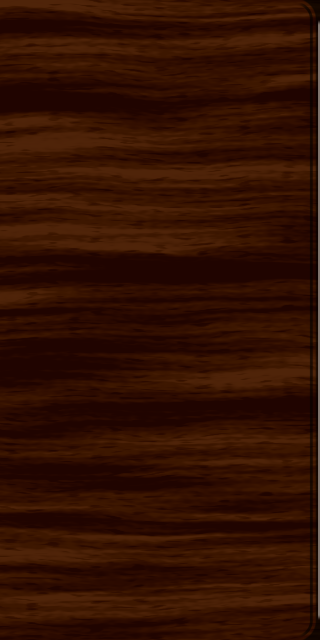
Give the GLSL for this texture, as a WebGL 2 fragment shader.

```glsl
#version 300 es
precision highp float;

uniform vec2 u_resolution;
out vec4 fragColor;

vec2 gradientAt(ivec2 cell, uint seed) {
  uint h = uint(cell.x) * 374761393u + uint(cell.y) * 668265263u + seed * 2246822519u;
  h = (h ^ (h >> 13u)) * 1274126177u;
  h ^= h >> 16u;
  float angle = float(h & 65535u) / 65536.0 * 6.28319;
  return vec2(cos(angle), sin(angle));
}

float gradientNoise(vec2 p, uint seed) {
  ivec2 cell = ivec2(floor(p));
  vec2 f = fract(p);
  vec2 w = f * f * f * (f * (f * 6.0 - 15.0) + 10.0);
  float a = dot(gradientAt(cell, seed), f);
  float b = dot(gradientAt(cell + ivec2(1, 0), seed), f - vec2(1.0, 0.0));
  float c = dot(gradientAt(cell + ivec2(0, 1), seed), f - vec2(0.0, 1.0));
  float d = dot(gradientAt(cell + ivec2(1, 1), seed), f - vec2(1.0, 1.0));
  return mix(mix(a, b, w.x), mix(c, d, w.x), w.y);
}

// Soft ellipse, 1 at its core and 0 outside
float lens(vec2 p, vec2 center, vec2 radius, float softness) {
  return 1.0 - smoothstep(1.0 - softness, 1.0, length((p - center) / radius));
}

float roundedBox(vec2 p, vec2 halfSize, float radius) {
  vec2 q = abs(p) - halfSize + radius;
  return length(max(q, 0.0)) + min(max(q.x, q.y), 0.0) - radius;
}

// Bends the grain gently along its length
vec2 warpGrain(vec2 p) {
  float bend = 0.045 * gradientNoise(p * vec2(1.4, 2.2), 1u);
  float ripple = 0.010 * gradientNoise(p * vec2(5.0, 9.0), 2u);
  return p + vec2(0.0, bend + ripple);
}

// Long bands, from broad to narrow
float grainBands(vec2 p) {
  float sum = 0.0;
  vec2 scale = vec2(0.7, 8.5);
  float weight = 0.95;
  for (uint i = 0u; i < 4u; i++) {
    sum += weight * gradientNoise(p * scale + 0.37, 10u + i);
    scale *= vec2(1.5, 2.1);
    weight *= 0.78;
  }
  return sum;
}

// Thin pale lines where a slow noise crosses zero
float paleLines(vec2 p) {
  float crossing = abs(gradientNoise(p * vec2(0.6, 9.0) + 0.5, 21u));
  float strength = smoothstep(-0.1, 0.3, gradientNoise(p * vec2(1.1, 6.0), 22u));
  return strength * (1.0 - smoothstep(0.01, 0.09, crossing));
}

// Short dark pores and faint fibres
float fibres(vec2 p) {
  float pores = smoothstep(0.16, 0.46, gradientNoise(p * vec2(15.0, 105.0), 31u));
  float hairs = gradientNoise(p * vec2(30.0, 120.0), 32u);
  return 0.24 * hairs - 0.34 * pores;
}

vec3 woodColor(float tone) {
  vec3 color = mix(vec3(0.125, 0.015, 0.0), vec3(0.17, 0.04, 0.0), smoothstep(0.06, 0.30, tone));
  color = mix(color, vec3(0.20, 0.06, 0.0), smoothstep(0.28, 0.54, tone));
  color = mix(color, vec3(0.24, 0.09, 0.0), smoothstep(0.52, 0.80, tone));
  return mix(color, vec3(0.31, 0.14, 0.035), smoothstep(0.80, 0.99, tone));
}

void main() {
  vec2 p = gl_FragCoord.xy / u_resolution.x;
  float pixel = 1.0 / u_resolution.x;
  float height = u_resolution.y / u_resolution.x;
  vec2 grain = warpGrain(p);

  // Grain tone
  float level = grainBands(grain) + 0.42 * paleLines(grain) + fibres(grain) + 0.02;

  // Pale figure, repeated up the board
  for (int i = 0; i < 2; i++) {
    vec2 center = vec2(0.75, 0.125 + 1.516 * float(i));
    level += 0.40 * lens(grain, center, vec2(0.34, 0.05), 0.8);
  }

  // Dark heartwood
  float heart = lens(grain, vec2(0.72, 1.14), vec2(0.64, 0.036), 0.25);
  level = mix(level, -0.55, 0.9 * heart);
  level -= 0.40 * lens(grain, vec2(0.40, 0.69), vec2(0.50, 0.032), 0.7);

  float tone = 1.0 / (1.0 + exp(-5.0 * level));
  vec3 color = woodColor(tone);

  // Rounded bevel along the right side
  float right = 0.994;
  float d = roundedBox(p - vec2(right - 1.5, 0.5 * height), vec2(1.5, 0.5 * height + 0.01), 0.07);
  float nearRight = smoothstep(0.93, 0.96, p.x);
  float groove = 1.0 - smoothstep(0.002, 0.002 + 1.5 * pixel, abs(d + 0.021));
  float rim = smoothstep(-0.007 - pixel, -0.007 + pixel, d);
  color *= 1.0 - nearRight * max(0.6 * groove, 0.65 * rim);

  // Pale outer strip
  float span = smoothstep(0.06, 0.08, p.y) * (1.0 - smoothstep(height - 0.08, height - 0.06, p.y));
  float strip = span * smoothstep(right - 0.5 * pixel, right + 0.5 * pixel, p.x);
  color = mix(color, vec3(0.50, 0.46, 0.43), strip);

  fragColor = vec4(color, 1.0);
}
```
